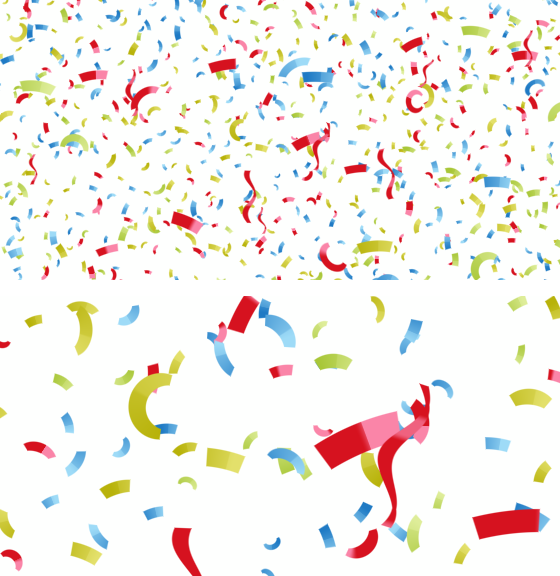
Top, the full canvas; bottom, a detail of the centre.
Write a Shadertoy shader that draws this pattern.

```glsl
// Falling party confetti on white: jittered grids scatter curved paper strips
// in three sizes, each an arc-shaped distance field with a two-tone fold,
// and a sparse grid adds long twisting streamers.

const float TAU = 6.28318;
const vec3 PAPER = vec3(0.996, 1.0, 0.996);
const vec3 RED = vec3(0.84, 0.07, 0.12);
const vec3 PINK = vec3(0.98, 0.52, 0.66);

struct Layer {
    float cell;      // grid spacing in canvas heights
    float keep;      // fraction of cells holding a piece
    vec2 halfSize;   // half length and half width of a strip
    float maxSweep;  // strongest curl, half angle in radians
    float spin;      // range of directions for flat strips
    float redShare;  // fraction of red pieces
    float seed;
};

vec3 hash3(vec2 cellId, float seed) {
    vec3 q = fract((cellId.xyx + seed * 17.31) * vec3(0.1031, 0.1030, 0.0973));
    q += dot(q, q.yxz + 33.33);
    return fract((q.xxy + q.yzz) * q.zyx);
}

vec2 rotate(vec2 p, float angle) {
    float c = cos(angle), s = sin(angle);
    return vec2(c * p.x - s * p.y, s * p.x + c * p.y);
}

// Strip bent around a circle; along runs from -1 to 1 between its ends.
float arcStrip(vec2 p, vec2 halfSize, float sweep, float taper, out float along) {
    float radius = halfSize.x / sweep;
    vec2 q = p + vec2(0.0, radius * (0.5 + 0.5 * cos(sweep)));
    float angle = atan(q.x, q.y);
    along = clamp(angle / sweep, -1.0, 1.0);
    float halfWidth = halfSize.y * (1.0 - taper * along * along);
    return max(abs(length(q) - radius) - halfWidth, (abs(angle) - sweep) * radius);
}

// Picks a hue and blends from its shaded side to its lit side.
vec3 paperColor(float pick, float redShare, float light) {
    if (pick < redShare) return mix(RED, PINK, smoothstep(0.52, 0.62, light));
    float hue = (pick - redShare) / (1.0 - redShare);
    if (hue < 0.35) return mix(vec3(0.72, 0.70, 0.04), vec3(0.89, 0.88, 0.42), light);
    if (hue < 0.58) return mix(vec3(0.66, 0.78, 0.22), vec3(0.87, 0.93, 0.60), light);
    return mix(vec3(0.12, 0.48, 0.77), vec3(0.62, 0.86, 0.97), light);
}

float coverage(float dist, float blur) {
    return 1.0 - smoothstep(-blur, blur, dist);
}

vec3 addConfetti(vec3 color, vec2 uv, Layer layer, float blur) {
    vec2 home = floor(uv / layer.cell);
    for (int y = -1; y <= 1; y++)
    for (int x = -1; x <= 1; x++) {
        vec2 id = home + vec2(x, y);
        vec3 place = hash3(id, layer.seed);
        vec3 form = hash3(id, layer.seed + 3.0);
        vec3 tone = hash3(id, layer.seed + 7.0);
        if (place.z > layer.keep) continue;

        // Direction, curl and foreshortening of this piece
        float curl = form.x * form.x;
        float sweep = mix(0.15, layer.maxSweep, curl);
        float angle = (form.y - 0.5) * mix(layer.spin, TAU, curl);
        float squash = mix(0.75, 1.0, tone.z);
        vec2 p = rotate(uv - (id + place.xy) * layer.cell, angle);
        p.y /= squash;

        // Curled strips are longer and narrower
        float stretch = 1.0 + 0.35 * sweep;
        vec2 size = layer.halfSize * vec2(stretch, 1.0 / stretch);
        size *= mix(0.75, 1.2, form.z);
        float along;
        float dist = arcStrip(p, size, sweep, 0.65 * curl, along) * squash;

        // Gradient along the strip with a crisp fold
        float fold = smoothstep(0.15, 0.25, along);
        float light = 0.4 + 0.25 * along + 0.2 * fold + 0.7 * (tone.y - 0.5);
        vec3 ink = paperColor(tone.x, layer.redShare, clamp(light, 0.0, 1.0));
        color = mix(color, ink, coverage(dist, blur));
    }
    return color;
}

// Wavy ribbons whose width and colour change as they twist.
vec3 addStreamers(vec3 color, vec2 uv, float cell, float keep, float seed, float blur) {
    vec2 home = floor(uv / cell);
    for (int y = -1; y <= 1; y++)
    for (int x = -1; x <= 1; x++) {
        vec2 id = home + vec2(x, y);
        vec3 place = hash3(id, seed);
        vec3 form = hash3(id, seed + 5.0);
        if (place.z > keep) continue;

        vec2 p = rotate(uv - (id + place.xy) * cell, (form.x - 0.5) * 0.9);
        float halfLength = mix(0.045, 0.095, form.y);
        float t = p.y / halfLength;
        float phase = 4.2 * t + TAU * form.z;
        float sway = 0.17 * halfLength * sin(phase);
        float halfWidth = 0.08 * halfLength * (0.35 + abs(cos(phase * 0.5 + 0.6)));
        float dist = max(0.8 * (abs(p.x - sway) - halfWidth), abs(p.y) - halfLength);
        vec3 ink = mix(RED, PINK, 0.7 * smoothstep(0.6, 0.9, sin(phase + 1.2)));
        color = mix(color, ink, coverage(dist, blur));
    }
    return color;
}

void mainImage(out vec4 fragColor, in vec2 fragCoord) {
    vec2 uv = fragCoord / iResolution.y;
    float blur = 0.8 / iResolution.y;

    Layer small = Layer(0.068, 0.93, vec2(0.0115, 0.0076), 1.7, 5.0, 0.20, 1.0);
    Layer medium = Layer(0.100, 0.82, vec2(0.0190, 0.0118), 1.6, 3.6, 0.24, 12.0);
    Layer large = Layer(0.250, 0.62, vec2(0.0450, 0.0220), 2.5, 0.9, 0.48, 23.0);

    vec3 color = addConfetti(PAPER, uv, small, blur);
    color = addConfetti(color, uv, medium, blur);
    color = addConfetti(color, uv, large, blur);
    color = addStreamers(color, uv, 0.45, 0.8, 31.0, blur);
    fragColor = vec4(color, 1.0);
}
```
